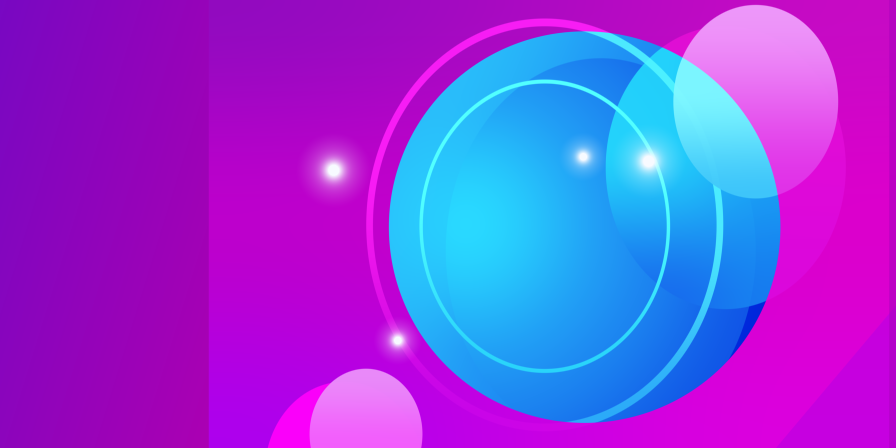
This background is drawn by a Shadertoy shader. Its source:

```glsl
// Glossy blue disk with thin rings and translucent bubbles on a magenta backdrop.
// Shapes are ellipse distances in units of canvas height, layered back to front;
// cyan tints apply where a bubble or ring overlaps the disk.

// Approximate signed distance to an ellipse
float ellipse(vec2 p, vec2 center, vec2 radius) {
    return (length((p - center) / radius) - 1.0) * min(radius.x, radius.y);
}

// Antialiased coverage of a signed distance
float fill(float d) {
    float pixel = 1.0 / iResolution.y;
    return 1.0 - smoothstep(-0.7 * pixel, 0.7 * pixel, d);
}

// Soft halo with a small hot core
float glow(vec2 p, vec2 center, float radius) {
    float t = length(p - center) / radius;
    float halo = 0.5 * pow(max(1.0 - t, 0.0), 1.3);
    return clamp(halo + 0.75 * exp(-14.0 * t * t), 0.0, 1.0);
}

vec3 backdrop(vec2 p) {
    vec3 top = mix(vec3(0.57, 0.04, 0.75), vec3(0.78, 0.04, 0.77), smoothstep(0.4, 2.0, p.x));
    vec3 middle = mix(vec3(0.74, 0.0, 0.80), vec3(0.86, 0.0, 0.80), smoothstep(0.5, 2.0, p.x));
    vec3 bottom = mix(vec3(0.68, 0.0, 0.93), vec3(0.86, 0.0, 0.87), smoothstep(0.5, 1.8, p.x));
    vec3 col = mix(middle, top, smoothstep(0.5, 1.0, p.y));
    col = mix(col, bottom, smoothstep(0.5, 0.0, p.y));

    // Dark panel on the left
    float shade = clamp(p.x * 1.3 + (1.0 - p.y) * 0.4, 0.0, 1.0);
    vec3 panel = mix(vec3(0.47, 0.03, 0.76), vec3(0.67, 0.0, 0.70), shade);
    col = mix(col, panel, fill(p.x - 0.466));

    // Violet corner and thin strip on the right
    float corner = dot(p - vec2(2.0, 0.318), normalize(vec2(-0.318, 0.268)));
    col = mix(col, vec3(0.75, 0.0, 0.88), 0.75 * fill(corner));
    return mix(col, vec3(0.66, 0.0, 0.74), 0.6 * fill(1.985 - p.x));
}

vec3 diskColor(vec2 p) {
    // Outer body: cyan at left to deep blue at lower right
    float across = dot(p - vec2(0.87, 0.52), vec2(0.92, -0.38));
    vec3 outer = mix(vec3(0.16, 0.74, 0.98), vec3(0.11, 0.52, 0.95), smoothstep(0.0, 0.5, across));
    outer = mix(outer, vec3(0.0, 0.15, 0.86), smoothstep(0.4, 0.86, across));
    float hot = length(p - vec2(1.04, 0.5));
    outer = mix(outer, vec3(0.16, 0.84, 1.0), 0.8 * smoothstep(0.3, 0.0, hot));

    // Inner lens: radial falloff from the bright spot
    vec3 inner = mix(vec3(0.16, 0.85, 1.0), vec3(0.12, 0.56, 0.95), smoothstep(0.0, 0.42, hot));
    inner = mix(inner, vec3(0.06, 0.32, 0.90), smoothstep(0.32, 0.72, hot));
    return mix(outer, inner, fill(ellipse(p, vec2(1.341, 0.44), vec2(0.346, 0.43))));
}

void mainImage(out vec4 fragColor, in vec2 fragCoord) {
    vec2 p = fragCoord / iResolution.y;
    p.x += 1.0 - 0.5 * iResolution.x / iResolution.y;
    vec3 col = backdrop(p);

    // Main disk
    float disk = fill(length(p - vec2(1.305, 0.493)) - 0.437);
    col = mix(col, diskColor(p), disk);

    // Large bubble at upper right
    float bubble = fill(ellipse(p, vec2(1.62, 0.626), vec2(0.268, 0.316)));
    float height = smoothstep(0.31, 0.94, p.y);
    vec3 magenta = mix(vec3(0.86, 0.03, 0.87), vec3(0.90, 0.06, 0.84), height);
    vec3 aqua = mix(vec3(0.09, 0.42, 0.93), vec3(0.14, 0.86, 0.99), smoothstep(0.32, 0.68, p.y));
    aqua = mix(aqua, vec3(0.10, 0.60, 0.96), 0.6 * smoothstep(1.48, 1.72, p.x));
    col = mix(col, mix(magenta, aqua, disk), bubble * mix(0.85, 0.88, disk));

    // Rings: cyan over the disk, fading magenta elsewhere
    float largeRing = fill(abs(ellipse(p, vec2(1.216, 0.498), vec2(0.391, 0.452))) - 0.0075);
    float ringFade = mix(0.12, 0.9, smoothstep(0.02, 0.65, p.y));
    vec3 cyan = mix(vec3(0.18, 0.70, 0.98), vec3(0.32, 0.96, 1.0), smoothstep(0.05, 0.5, p.y));
    col = mix(col, mix(vec3(1.0, 0.12, 0.98), cyan, disk), largeRing * mix(ringFade, 0.88, disk));
    float smallRing = fill(abs(ellipse(p, vec2(1.216, 0.495), vec2(0.276, 0.323))) - 0.0038);
    col = mix(col, mix(vec3(0.16, 0.83, 0.98), vec3(0.32, 1.0, 1.0), smoothstep(0.15, 0.6, p.y)), smallRing);

    // Pink bubble at upper right
    float pink = fill(ellipse(p, vec2(1.687, 0.773), vec2(0.184, 0.216)));
    float pinkHeight = smoothstep(0.56, 0.99, p.y);
    vec3 pinkColor = mix(vec3(0.88, 0.20, 0.91), vec3(0.94, 0.62, 0.99), pinkHeight);
    vec3 ice = mix(vec3(0.25, 0.78, 0.98), vec3(0.50, 0.97, 1.0), smoothstep(0.56, 0.8, p.y));
    col = mix(col, mix(pinkColor, ice, disk), pink * 0.95);

    // Bubbles at the bottom
    float back = fill(ellipse(p, vec2(0.768, -0.055), vec2(0.177, 0.203)));
    col = mix(col, mix(vec3(0.98, 0.0, 0.98), vec3(0.88, 0.0, 0.90), smoothstep(0.7, 0.95, p.x)), back);
    float front = fill(ellipse(p, vec2(0.817, 0.031), vec2(0.126, 0.146)));
    vec3 frontColor = mix(vec3(0.95, 0.38, 0.99), vec3(0.92, 0.56, 0.98), smoothstep(0.0, 0.17, p.y));
    col = mix(col, frontColor, front * 0.96);

    // Sparkles
    float light = glow(p, vec2(0.745, 0.62), 0.085);
    light = max(light, glow(p, vec2(0.888, 0.24), 0.055));
    light = max(light, glow(p, vec2(1.302, 0.65), 0.055));
    light = max(light, glow(p, vec2(1.448, 0.64), 0.085));
    col = mix(col, vec3(0.97, 0.98, 1.0), light);

    fragColor = vec4(col, 1.0);
}
```
